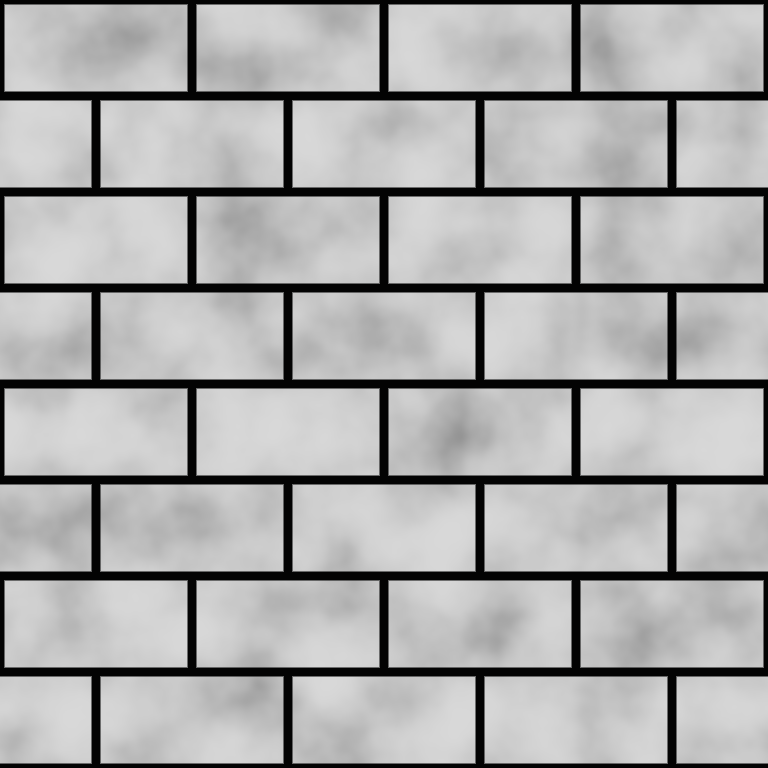
Give the GLSL for this pattern, as a Shadertoy shader.

```glsl
// Running-bond wall of pale grey bricks with flat black joints.
// Bricks come from a box distance in a row-shifted grid; one wrapping
// gradient-noise field, continuous across the bricks, clouds their tone.

const vec2  BRICKS       = vec2(4.0, 8.0);  // repeats across and down
const float ROW_SHIFT    = 0.5;             // offset of alternate rows, in bricks
const float JOINT_WIDTH  = 0.0117;          // in canvas units
const vec3  JOINT_COLOUR = vec3(0.010, 0.012, 0.012);
const vec3  BRICK_COLOUR = vec3(0.787);
const float CLOUD_CELLS  = 8.0;             // whole number, so the noise wraps
const int   CLOUD_OCTAVES = 4;
const float CLOUD_GAIN   = 0.42;
const float CLOUD_DEPTH  = 0.17;            // tone change per unit of noise
const float CLOUD_SKEW   = 0.12;            // dulls highlights, deepens stains

const float TAU = 6.2831853;

// Integer hash of a lattice point, from 0 to 1
float hash(vec2 cell, int seed) {
    uvec2 q = uvec2(ivec2(cell)) * uvec2(1597u, 3812u) + uint(seed) * 7919u;
    uint h = (q.x ^ (q.y << 5)) * 2654435u + q.y;
    h ^= h >> 15;
    h *= 739981u;
    h ^= h >> 13;
    h *= 668265u;
    h ^= h >> 16;
    return float(h & 65535u) / 65536.0;
}

// Contribution of one lattice corner: unit gradient dotted with the offset
float cornerRamp(vec2 cell, vec2 offset, float period, int seed) {
    float angle = TAU * hash(mod(cell, period), seed);
    return dot(vec2(cos(angle), sin(angle)), offset);
}

// Gradient noise that wraps every 'period' cells
float gradientNoise(vec2 p, float period, int seed) {
    vec2 cell = floor(p);
    vec2 f = p - cell;
    vec2 blend = f * f * f * (f * (f * 6.0 - 15.0) + 10.0);
    vec2 e = vec2(1.0, 0.0);
    float low = mix(cornerRamp(cell, f, period, seed),
                    cornerRamp(cell + e.xy, f - e.xy, period, seed), blend.x);
    float high = mix(cornerRamp(cell + e.yx, f - e.yx, period, seed),
                     cornerRamp(cell + e.xx, f - e.xx, period, seed), blend.x);
    return mix(low, high, blend.y);
}

// Sum of octaves, each wrapping at the canvas edge
float clouds(vec2 uv) {
    float sum = 0.0;
    float weight = 1.0;
    float period = CLOUD_CELLS;
    for (int i = 0; i < CLOUD_OCTAVES; i++) {
        sum += weight * gradientNoise(uv * period, period, i + 1);
        weight *= CLOUD_GAIN;
        period *= 2.0;
    }
    return sum;
}

// Distance to the nearest brick edge, positive inside the brick
float brickDistance(vec2 uv) {
    vec2 grid = uv * BRICKS;
    grid.x += ROW_SHIFT * mod(floor(grid.y) + 1.0, 2.0);
    vec2 toCellEdge = (0.5 - abs(fract(grid) - 0.5)) / BRICKS;
    return min(toCellEdge.x, toCellEdge.y) - 0.5 * JOINT_WIDTH;
}

void mainImage(out vec4 fragColor, in vec2 fragCoord) {
    vec2 uv = fragCoord / iResolution.xy;
    float pixel = 1.0 / min(iResolution.x, iResolution.y);

    // Clouded brick face
    float cloud = clouds(uv);
    vec3 brick = BRICK_COLOUR + CLOUD_DEPTH * cloud - CLOUD_SKEW * cloud * cloud;

    // Joints, smoothed over one pixel
    float coverage = clamp(brickDistance(uv) / pixel + 0.5, 0.0, 1.0);
    fragColor = vec4(mix(JOINT_COLOUR, brick, coverage), 1.0);
}
```
